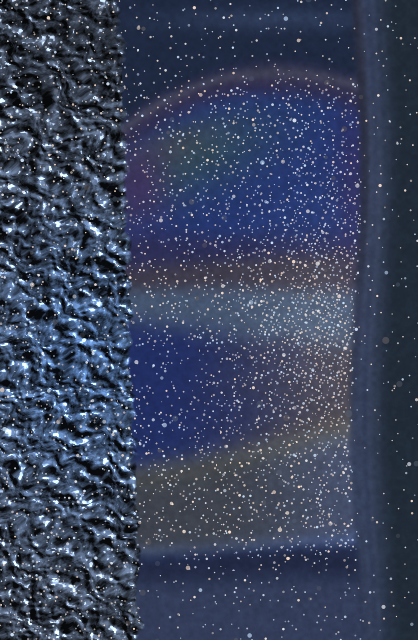
This texture is drawn by a Shadertoy shader. Its source:

```glsl
float hash(vec2 p) {
    return fract(sin(dot(p, vec2(127.1, 311.7))) * 43758.5453);
}

float noise(vec2 p) {
    vec2 cell = floor(p), f = fract(p);
    f = f * f * (3.0 - 2.0 * f);
    return mix(mix(hash(cell), hash(cell + vec2(1, 0)), f.x),
               mix(hash(cell + vec2(0, 1)), hash(cell + vec2(1, 1)), f.x), f.y);
}

float fbm(vec2 p) {
    float sum = 0.0, amp = 0.5;
    for (int i = 0; i < 4; i++) {
        sum += amp * noise(p);
        p = mat2(1.6, 1.2, -1.2, 1.6) * p + 7.3;
        amp *= 0.5;
    }
    return sum;
}

// Soft elliptical spot, 1 at its centre
float glow(vec2 p, vec2 centre, vec2 size) {
    vec2 d = (p - centre) / size;
    return exp(-dot(d, d));
}

// 0 below the level, 1 above it
float above(float v, float level, float soft) {
    return smoothstep(level - soft, level + soft, v);
}

// One jittered grain per cell; rgb is tint, a is coverage
vec4 grains(vec2 p, float cells, float density, float size) {
    p = mat2(0.89, 0.45, -0.45, 0.89) * p * cells;
    vec2 id = floor(p);
    vec2 centre = 0.3 + 0.4 * vec2(hash(id + 3.1), hash(id + 8.7));
    float radius = size * mix(0.45, 1.0, hash(id + 15.3));
    float blur = 0.6 * cells / iResolution.y;
    float disc = 1.0 - smoothstep(radius - blur, radius + blur, length(fract(p) - centre));
    float lit = step(hash(id + 21.9), density) * mix(0.45, 1.0, hash(id + 31.4));
    vec3 tint = mix(vec3(1.0, 0.87, 0.77), vec3(0.78, 0.89, 1.0), hash(id + 42.6));
    return vec4(tint, disc * lit);
}

vec3 addGrains(vec3 col, vec2 p, float cells, float density, float size) {
    vec4 g = grains(p, cells, density, size);
    return mix(col, g.rgb, g.a);
}

// Interference bands, built from the bottom up
vec3 filmColor(vec2 uv) {
    float warp = fbm(uv * vec2(4.0, 9.0)) - 0.47;
    float y = uv.y + 0.025 * warp;
    float x = uv.x - 0.33;
    float arc = 0.893 - 0.72 * (uv.x - 0.66) * (uv.x - 0.66);
    float shelf = 0.135 + 0.03 * x;
    float slope = 0.265 + 0.13 * x;

    vec3 col = mix(vec3(0.20, 0.24, 0.35), vec3(0.13, 0.16, 0.26), above(y, 0.095, 0.025));
    vec3 grey = mix(vec3(0.24, 0.26, 0.30), vec3(0.27, 0.31, 0.42), above(uv.x, 0.7, 0.2));
    col = mix(col, grey, above(y, shelf, 0.012));
    col += vec3(0.02, 0.04, 0.09) * glow(vec2(0, y), vec2(0, shelf + 0.005), vec2(1, 0.014));

    vec3 lower = mix(vec3(0.13, 0.18, 0.38), vec3(0.25, 0.24, 0.29), above(uv.x + 0.15 * warp, 0.62, 0.22));
    col = mix(col, lower, above(y, slope, 0.025));
    col += vec3(0.06, 0.05, 0.0) * glow(vec2(0, y), vec2(0, slope), vec2(1, 0.025));
    col = mix(col, vec3(0.27, 0.33, 0.43), above(y, 0.495 - 0.08 * x, 0.028));
    col = mix(col, vec3(0.24, 0.23, 0.29), above(y, 0.545, 0.018));
    col = mix(col, vec3(0.17, 0.18, 0.33), above(y, 0.58 + 0.05 * x, 0.02));
    col = mix(col, vec3(0.14, 0.21, 0.43), above(y, 0.63, 0.025));

    // Green, teal and violet sheen in the upper body
    vec2 q = vec2(uv.x, y - 0.22 * x);
    col = mix(col, vec3(0.19, 0.29, 0.34), 0.85 * glow(q, vec2(0.45, 0.72), vec2(0.2, 0.055)));
    col = mix(col, vec3(0.27, 0.29, 0.30), 0.6 * glow(q, vec2(0.40, 0.75), vec2(0.12, 0.03)));
    col = mix(col, vec3(0.25, 0.19, 0.36), 0.8 * glow(uv, vec2(0.33, 0.71), vec2(0.075, 0.07)));
    col = mix(col, vec3(0.20, 0.18, 0.36), 0.7 * glow(uv, vec2(0.85, 0.72), vec2(0.05, 0.13)));

    // Arched rim and the dark sheet behind it
    col = mix(col, vec3(0.19, 0.18, 0.30), above(y, arc - 0.035, 0.025));
    col = mix(col, vec3(0.28, 0.29, 0.36), 0.7 * glow(vec2(0, y), vec2(0, arc), vec2(1, 0.012)));
    vec3 sheet = vec3(0.12, 0.16, 0.25) + vec3(0.06, 0.07, 0.09) * glow(uv, vec2(0.66, 0.97), vec2(0.28, 0.018));
    return mix(col, sheet, above(y, arc + 0.012, 0.015));
}

// Crumbled relief lit from the upper right
vec3 roughColor(vec2 uv, vec2 p) {
    vec2 q = p * vec2(62.0, 78.0) + 2.0 * fbm(p * 25.0);
    float height = fbm(q);
    float slope = height - fbm(q + vec2(0.3, 0.35));
    vec3 base = mix(vec3(0.20, 0.23, 0.28), vec3(0.20, 0.28, 0.40), glow(uv, vec2(0.2, 0.43), vec2(0.25, 0.22)));
    base *= mix(1.0, 0.75, above(uv.y, 0.85, 0.15));
    vec3 col = base * clamp(0.35 + 1.5 * height + 4.0 * slope, 0.15, 2.2);
    float glint = smoothstep(0.08, 0.2, slope) * smoothstep(0.5, 0.8, noise(p * 190.0));
    return col + glint * vec3(0.55, 0.60, 0.66);
}

void mainImage(out vec4 fragColor, in vec2 fragCoord) {
    vec2 uv = fragCoord / iResolution.xy;
    vec2 p = fragCoord / iResolution.y;

    float seam = 0.852 + 0.013 * sin((uv.y - 0.55) * 8.0);
    float roughEdge = mix(0.335, 0.285, uv.y) + 0.035 * (fbm(p * 45.0) - 0.47);
    float rough = 1.0 - above(uv.x, roughEdge, 0.006);
    float outside = above(uv.x, seam, 0.012);
    float hot = glow(uv, vec2(0.78, 0.48), vec2(0.16, 0.17));

    // Smooth film and its bright haze
    vec3 col = filmColor(uv) + hot * vec3(0.07, 0.07, 0.065);

    // Right border: pale lip falling to dark slate
    float across = uv.x - seam;
    float streak = noise(vec2(across * 90.0, uv.y * 3.0));
    vec3 border = mix(vec3(0.21, 0.25, 0.35), vec3(0.13, 0.17, 0.22), above(across, 0.065, 0.035));
    border += (streak - 0.5) * 0.05 * (1.0 - above(across, 0.07, 0.03));
    col = mix(col, border, outside);
    float crease = glow(vec2(across, 0), vec2(0.006, 0), vec2(0.012, 1));
    col = mix(col, vec3(0.16, 0.16, 0.21), 0.6 * crease * above(uv.y, 0.55, 0.3));

    col = mix(col, roughColor(uv, p), rough);
    col *= 0.88 + 0.25 * fbm(p * 130.0);

    // Scattered sparkle, densest in the hot spot
    float body = above(uv.y, 0.13, 0.03) * (1.0 - above(uv.y, 0.87, 0.04));
    float density = mix(0.09, 0.24, body) + 0.1 * body * above(uv.x, 0.6, 0.2) + 0.45 * hot;
    density = mix(density, 0.035, outside);
    density = mix(density, 0.17, rough);
    col = addGrains(col, p, 115.0, density, 0.24);
    col = addGrains(col, p + 4.7, 165.0, density * 0.75, 0.27);
    col = addGrains(col, p + 9.2, 60.0, density * 0.14, 0.22);

    // Dull larger pebbles
    vec4 pebble = grains(p + 2.4, 38.0, 0.07, 0.22);
    col = mix(col, pebble.rgb * vec3(0.42, 0.43, 0.47), 0.6 * pebble.a);

    fragColor = vec4(clamp(col, 0.0, 1.0), 1.0);
}
```
